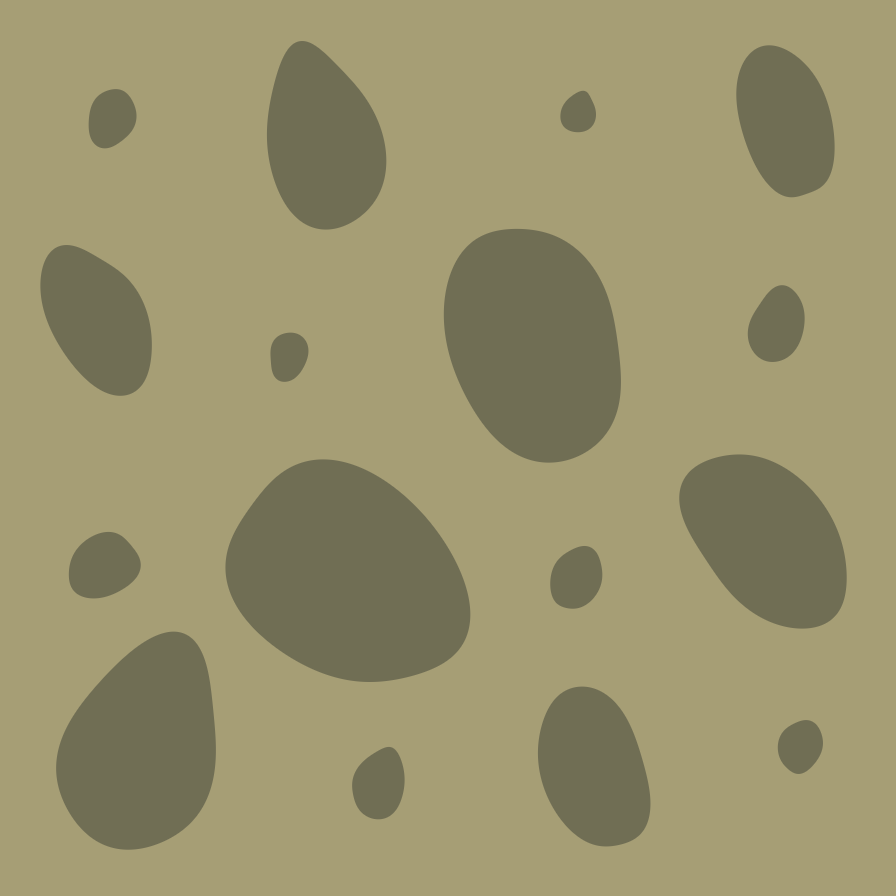
This pattern is drawn by a WebGL 2 fragment shader. Its source:

```glsl
#version 300 es
precision highp float;
// Scattered dark pebble spots, large and small, on a flat khaki ground; tiles on both axes.

uniform vec2 u_resolution;
out vec4 fragColor;

const float PI = 3.14159265;
const int GRID = 4; // even, so large and small spots alternate
const float MARGIN = 0.04; // clear ground kept along the tile border

const vec3 GROUND = vec3(0.65, 0.62, 0.46);
const vec3 SPOT = vec3(0.44, 0.43, 0.33);

// Four random values in 0..1 for a cell
vec4 hash4(vec2 cell, float seed) {
    vec4 n = dot(cell, vec2(127.1, 311.7)) + seed * 74.7 + vec4(0.0, 19.3, 41.9, 67.1);
    return fract(sin(n) * 43758.545);
}

vec2 rotate(vec2 p, float angle) {
    float c = cos(angle), s = sin(angle);
    return vec2(c * p.x - s * p.y, s * p.x + c * p.y);
}

// Shortest offset between two points on the repeating tile
vec2 wrapOffset(vec2 d) {
    return d - round(d);
}

// Half width and height of a tilted ellipse
vec2 tiltedExtent(vec2 axes, float tilt) {
    float c = cos(tilt), s = sin(tilt);
    return vec2(length(axes * vec2(c, s)), length(axes * vec2(s, c)));
}

// Outline radius around a unit circle: layered sines give soft shoulders
float outline(float angle, vec4 phase) {
    vec4 wave = sin(angle * vec4(2.0, 3.0, 4.0, 5.0) + phase * 2.0 * PI);
    return 1.0 + dot(wave, vec4(0.025, 0.035, 0.016, 0.009));
}

// Signed egg-shaped field: negative inside, zero on the edge
float pebble(vec2 p, vec2 axes, float taper, vec4 phase) {
    vec2 q = p / axes;
    q.x /= 1.0 - taper * clamp(q.y, -1.0, 1.0);
    return length(q) / outline(atan(q.y, q.x), phase) - 1.0;
}

// One spot per cell; checker parity picks the large or small kind
float cellSpot(vec2 uv, ivec2 cell) {
    vec2 id = vec2(cell);
    vec4 place = hash4(id, 1.0);
    vec4 form = hash4(id, 2.0);
    vec4 phase = hash4(id, 3.0);
    bool large = (cell.x + cell.y) % 2 == 0;

    // Evenly spread size ranks; the two largest fall in the inner cells
    int index = cell.y * GRID / 2 + cell.x / 2;
    float rank = float((index * 5 + 5) % 8) / 7.0;
    float area = large ? mix(0.014, 0.050, rank * rank) : mix(0.0014, 0.0045, rank);
    float aspect = large ? mix(1.8, 1.3, rank) : mix(1.15, 1.65, form.x);
    vec2 axes = sqrt(area / PI * vec2(1.0 / aspect, aspect));

    // Lean to either side of upright; the largest lean left, small ones mostly right
    float lean = mix(0.2, 0.6, form.y) + 0.5 * step(0.85, form.z);
    float leftShare = large ? (rank > 0.8 ? 1.0 : 0.5) : 0.35;
    float tilt = place.z < leftShare ? -lean : lean;
    float taper = mix(-0.12, 0.24, form.w);

    // Jitter and a sway break up the grid; the border stays clear
    vec2 center = (id + 0.5) / float(GRID);
    center += 0.028 * sin(2.0 * PI * center.yx + vec2(0.6, 2.1));
    center += (place.xy - 0.5) * (large ? 0.03 : 0.06);
    vec2 inset = 1.12 * tiltedExtent(axes, tilt) + MARGIN;
    center = clamp(center, inset, 1.0 - inset);

    return pebble(rotate(wrapOffset(uv - center), tilt), axes, taper, phase);
}

void main() {
    vec2 uv = gl_FragCoord.xy / u_resolution;

    // Union of all spots
    float field = 1e3;
    for (int y = 0; y < GRID; y++) {
        for (int x = 0; x < GRID; x++) {
            field = min(field, cellSpot(uv, ivec2(x, y)));
        }
    }

    // Crisp edge, smoothed over one pixel
    float slope = max(length(vec2(dFdx(field), dFdy(field))), 1e-6);
    float cover = clamp(0.5 - field / slope, 0.0, 1.0);
    fragColor = vec4(mix(GROUND, SPOT, cover), 1.0);
}
```
